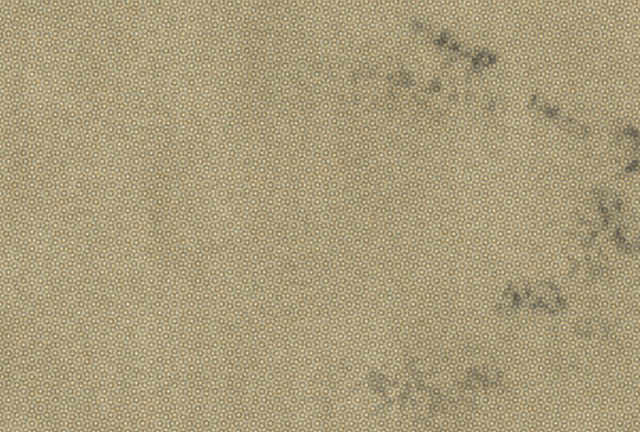
A WebGL 2 fragment shader for this texture:

```glsl
#version 300 es
precision highp float;
// Fine tan halftone print with pale rosettes, worn by patchy olive-grey stains.

uniform vec2 u_resolution;
out vec4 fragColor;

float hash(vec2 p) {
    vec3 q = fract(vec3(p.xyx) * 0.1031);
    q += dot(q, q.yzx + 33.33);
    return fract((q.x + q.y) * q.z);
}

float noise(vec2 p) {
    vec2 cell = floor(p), f = fract(p);
    f = f * f * (3.0 - 2.0 * f);
    return mix(mix(hash(cell), hash(cell + vec2(1, 0)), f.x),
               mix(hash(cell + vec2(0, 1)), hash(cell + vec2(1, 1)), f.x), f.y);
}

float fbm(vec2 p) {
    float sum = 0.0, gain = 0.5;
    for (int i = 0; i < 4; i++) {
        sum += gain * noise(p);
        p = mat2(0.8, 0.6, -0.6, 0.8) * p * 2.03 + 17.3;
        gain *= 0.5;
    }
    return sum / 0.9375;
}

// Soft square grid of ink dots, turned by an angle in degrees; -1 to 1.
float inkScreen(vec2 p, float degrees) {
    float a = radians(degrees);
    vec2 q = mat2(cos(a), -sin(a), sin(a), cos(a)) * p * 105.0 * 6.28318;
    return 0.5 * (cos(q.x) + cos(q.y));
}

// Soft blot around the segment from a to b.
float blot(vec2 p, vec2 a, vec2 b, float radius) {
    vec2 ab = b - a;
    float t = clamp(dot(p - a, ab) / dot(ab, ab), 0.0, 1.0);
    float d = length(p - a - ab * t) / radius;
    return exp(-d * d);
}

float stainAmount(vec2 p) {
    vec2 q = p + 0.05 * (vec2(fbm(p * 14.0), fbm(p * 14.0 + 40.0)) - 0.5);

    // Broad faint trail curving around the right side
    vec2 fromCentre = (q - vec2(0.80, 0.46)) / vec2(0.61, 0.37);
    float ring = (length(fromCentre) - 1.0) / 0.20;
    float trail = 0.50 * exp(-ring * ring) * smoothstep(-0.25, 0.25, fromCentre.x);

    // Denser worn spots
    float dense = blot(q, vec2(0.97, 0.94), vec2(1.13, 0.85), 0.020);
    dense = max(dense, 0.8 * blot(q, vec2(1.24, 0.76), vec2(1.35, 0.68), 0.020));
    dense = max(dense, blot(q, vec2(1.47, 0.69), vec2(1.46, 0.62), 0.025));
    dense = max(dense, blot(q, vec2(1.40, 0.52), vec2(1.43, 0.47), 0.040));
    dense = max(dense, 1.1 * blot(q, vec2(1.20, 0.31), vec2(1.27, 0.30), 0.034));

    // Clumped speckle breaks the wear into small grains
    float patches = smoothstep(0.32, 0.66, fbm(p * 9.0 + 5.0));
    float grains = smoothstep(0.38, 0.72, 0.6 * noise(p * 72.0) + 0.4 * noise(p * 36.0 + 9.0));
    return clamp(trail * patches * grains + dense * (0.25 + 0.75 * grains), 0.0, 1.0);
}

void main() {
    vec2 p = gl_FragCoord.xy / u_resolution.y;

    // Overlapping ink screens form the rosettes
    vec3 color = vec3(0.672, 0.622, 0.487);
    color += vec3(0.090, 0.075, 0.055) * inkScreen(p, 15.0);
    color += vec3(0.065, 0.090, 0.070) * inkScreen(p, 75.0);
    color += vec3(0.080, 0.080, 0.075) * inkScreen(p, 45.0);
    color += vec3(0.000, 0.012, 0.060) * inkScreen(p, 0.0);

    // Fine paper grain, with a slight tint change
    color += 0.11 * (noise(p * 190.0) - 0.5);
    color += vec3(0.04, -0.01, -0.04) * (noise(p * 150.0 + 70.0) - 0.5);

    // Faint vertical bands and broad mottling
    color += 0.020 * (noise(vec2(p.x * 24.0, p.y * 1.5)) - 0.5);
    color += 0.050 * (fbm(p * 5.0 + 21.0) - 0.5);

    // Worn stains darken and grey the print
    color *= mix(vec3(1.0), vec3(0.61, 0.62, 0.66), stainAmount(p));
    fragColor = vec4(clamp(color, 0.0, 1.0), 1.0);
}
```
